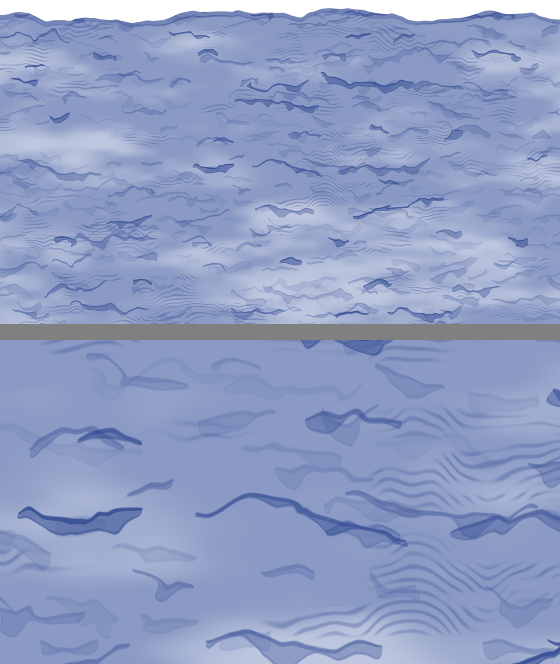
Top, the full canvas; bottom, a detail of the centre.
Give the GLSL for this texture, as a WebGL 2 fragment shader.

```glsl
#version 300 es
precision highp float;
// Hand-painted blue water: pale haze, wavy ink strokes and a rippled top edge under white.

uniform vec2 u_resolution;
out vec4 fragColor;

const vec3 WATER = vec3(0.545, 0.605, 0.77);
const vec3 HAZE = vec3(0.745, 0.78, 0.875);
const vec3 INK = vec3(0.19, 0.29, 0.57);
const vec3 SKY = vec3(1.0);

const float SURFACE = 0.953;             // mean water level
const vec2 HAZE_SCALE = vec2(3.3, 9.0);  // wide, flat patches
const vec2 HAZE_RANGE = vec2(0.38, 0.81);
const vec2 BOLD_CELL = vec2(0.24, 0.078);
const vec2 FAINT_CELL = vec2(0.19, 0.056);
const vec2 FINE_CELL = vec2(0.15, 0.034);
const float BODY = 0.019;                // widest gap between stroke edges
const float LINE = 0.0025;               // half width of a stroke edge
const float CURL = 0.016;                // sideways warp that folds strokes
const float HATCH_FREQ = 85.0;
const float HATCH_ALPHA = 0.32;
const float SOFTNESS = 0.0012;

float hash(vec2 p) {
    vec3 h = fract(vec3(p.xyx) * 0.1031);
    h += dot(h, h.yzx + 33.33);
    return fract((h.x + h.y) * h.z);
}

float noise(vec2 p) {
    vec2 i = floor(p), f = fract(p);
    f = f * f * (3.0 - 2.0 * f);
    return mix(mix(hash(i), hash(i + vec2(1, 0)), f.x),
               mix(hash(i + vec2(0, 1)), hash(i + vec2(1, 1)), f.x), f.y);
}

float fbm(vec2 p) {
    return 0.52 * noise(p) + 0.30 * noise(p * 2.1 + 17.0) + 0.18 * noise(p * 4.3 + 41.0);
}

// Coverage of a shape from its signed inside distance
float cover(float inside) {
    float aa = max(SOFTNESS, 0.6 / u_resolution.y);
    return smoothstep(-aa, aa, inside);
}

// One wavy brush mark: two blunt-ended edges with a translucent body between
float stroke(vec2 q, float halfLength, float seed) {
    float u = q.x / halfLength;
    float taper = sqrt(sqrt(max(0.0, 1.0 - u * u * u * u)));
    float wave = 0.036 * (noise(vec2(q.x * 20.0 + 50.0, seed)) - 0.5)
               + 0.010 * (noise(vec2(q.x * 60.0 + 90.0, seed)) - 0.5);
    float spread = noise(vec2(q.x * 32.0 + 70.0, seed + 5.0));
    float gap = BODY * taper * spread * spread * 1.4;
    float y = q.y - wave;
    float body = cover(0.5 * gap - abs(y + 0.5 * gap));
    float upper = cover(LINE * taper - abs(y));
    float lower = cover(0.7 * LINE * taper - abs(y + gap));
    return max(0.55 * body, max(0.95 * upper, 0.75 * lower)) * smoothstep(0.0, 0.4, taper);
}

// Strokes scattered over a jittered, row-shifted grid
float strokes(vec2 p, vec2 cell, float seed, float density) {
    float ink = 0.0;
    float row = floor(p.y / cell.y);
    for (int j = -1; j <= 1; j++) {
        float r = row + float(j);
        float shift = hash(vec2(r + 60.0, seed));
        float column = floor(p.x / cell.x + shift);
        for (int i = -1; i <= 1; i++) {
            vec2 id = vec2(column + float(i), r) + 20.0 + seed;
            float pick = hash(id + 3.7);
            if (pick > density) continue;
            vec2 jitter = 0.65 * (vec2(hash(id + 11.3), hash(id + 23.9)) - 0.5);
            vec2 center = (vec2(column + float(i) - shift, r) + 0.5 + jitter) * cell;
            float size = hash(id + 37.1);
            float halfLength = cell.x * mix(0.13, 0.60, size * size);
            vec2 q = p - center;
            q.y -= q.x * 0.3 * (hash(id + 47.3) - 0.5);
            float strength = mix(0.3, 1.0, hash(id + 59.7));
            ink = max(ink, strength * stroke(q, halfLength, floor(pick * 900.0)));
        }
    }
    return ink;
}

// Small faint bundles of broken ripples
float hatching(vec2 p) {
    float patches = smoothstep(0.58, 0.78, noise(p * vec2(9.0, 21.0) + 31.0));
    float warp = 0.05 * noise(p * vec2(13.0, 6.0) + 8.0) + 0.016 * noise(p * vec2(38.0, 22.0));
    float band = abs(fract((p.y + warp) * HATCH_FREQ) - 0.5) * 2.0;
    return patches * smoothstep(0.4, 0.9, band) * smoothstep(0.2, 0.7, noise(p * vec2(16.0, 70.0)));
}

float surfaceHeight(float x) {
    float swell = noise(vec2(x * 4.5, 3.5));
    return SURFACE + 0.075 * (swell * swell - 0.33)
                   + 0.036 * (noise(vec2(x * 14.0, 7.5)) - 0.5)
                   + 0.012 * (noise(vec2(x * 42.0, 12.5)) - 0.5);
}

void main() {
    vec2 p = gl_FragCoord.xy / u_resolution.y;

    // Water body with pale haze
    float haze = smoothstep(HAZE_RANGE.x, HAZE_RANGE.y, fbm(p * HAZE_SCALE + 5.0));
    float depth = surfaceHeight(p.x) - p.y;
    haze *= smoothstep(0.0, 0.10, depth);
    vec3 color = mix(WATER, HAZE, haze);

    // Ripples and brush marks
    vec2 folded = p + vec2(CURL, 0.3 * CURL) * (noise(p * vec2(26.0, 60.0) + 3.0) - 0.5);
    color = mix(color, INK, HATCH_ALPHA * hatching(p));
    color = mix(color, INK, 0.30 * strokes(folded, FINE_CELL, 37.0, 0.45));
    color = mix(color, INK, 0.48 * strokes(folded, FAINT_CELL, 71.0, 0.70));
    color = mix(color, INK, 0.95 * strokes(folded, BOLD_CELL, 13.0, 0.82));

    // Inked rim along the surface, then white above it
    float rimWidth = 0.006 + 0.014 * noise(vec2(p.x * 9.0, 20.5));
    float rimInk = 0.2 + 0.6 * smoothstep(0.45, 0.8, noise(vec2(p.x * 5.0, 27.5)));
    color = mix(color, INK, 0.25 * cover(rimWidth - depth));
    color = mix(color, INK, rimInk * cover(LINE - abs(depth - rimWidth)));
    color = mix(SKY, color, cover(depth));

    fragColor = vec4(color, 1.0);
}
```
